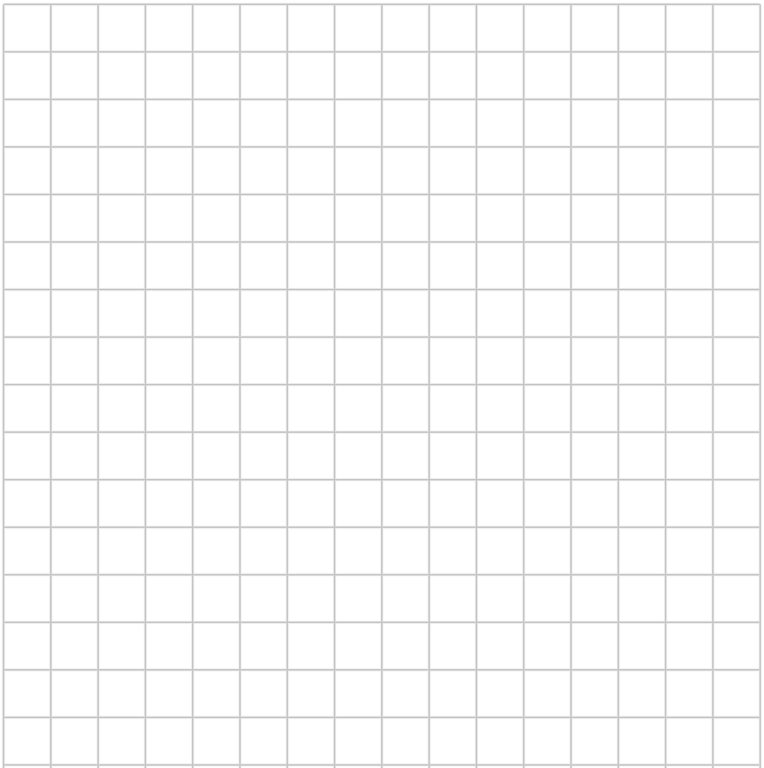
This pattern is drawn by a Shadertoy shader. Its source:

```glsl
#define CELLS 16.0
#define CELL_SIZE vec2(0.0619, 0.0619)
#define GRID_CORNER vec2(0.0046, 0.0056)
#define LINE_SPREAD 0.0009
#define PAPER_COLOR vec3(1.0)
#define LINE_COLOR vec3(0.74)

// Soft line profile, widened for the pixel size while keeping its total ink
vec2 softLine(vec2 offset, vec2 pixel) {
    vec2 variance = LINE_SPREAD * LINE_SPREAD + 0.09 * pixel * pixel;
    return LINE_SPREAD * inversesqrt(variance) * exp(-0.5 * offset * offset / variance);
}

void mainImage(out vec4 fragColor, in vec2 fragCoord) {
    vec2 pixel = 1.0 / iResolution.xy;
    vec2 uv = fragCoord * pixel;

    // Measure from the top left corner of the grid
    vec2 p = vec2(uv.x, 1.0 - uv.y) - GRID_CORNER;

    // Distance to the nearest ruled line on each axis
    vec2 nearest = clamp(round(p / CELL_SIZE), 0.0, CELLS);
    vec2 ruled = softLine(p - nearest * CELL_SIZE, pixel);

    // Lines stop at the left, right and top borders, and run off the bottom
    vec2 edge = LINE_SPREAD + 0.5 * pixel;
    vec2 fromStart = smoothstep(-edge, edge, p);
    float fromEnd = smoothstep(-edge.x, edge.x, CELLS * CELL_SIZE.x - p.x);
    float vertical = ruled.x * fromStart.y;
    float horizontal = ruled.y * fromStart.x * fromEnd;

    float ink = max(vertical, horizontal);
    fragColor = vec4(mix(PAPER_COLOR, LINE_COLOR, ink), 1.0);
}
```
